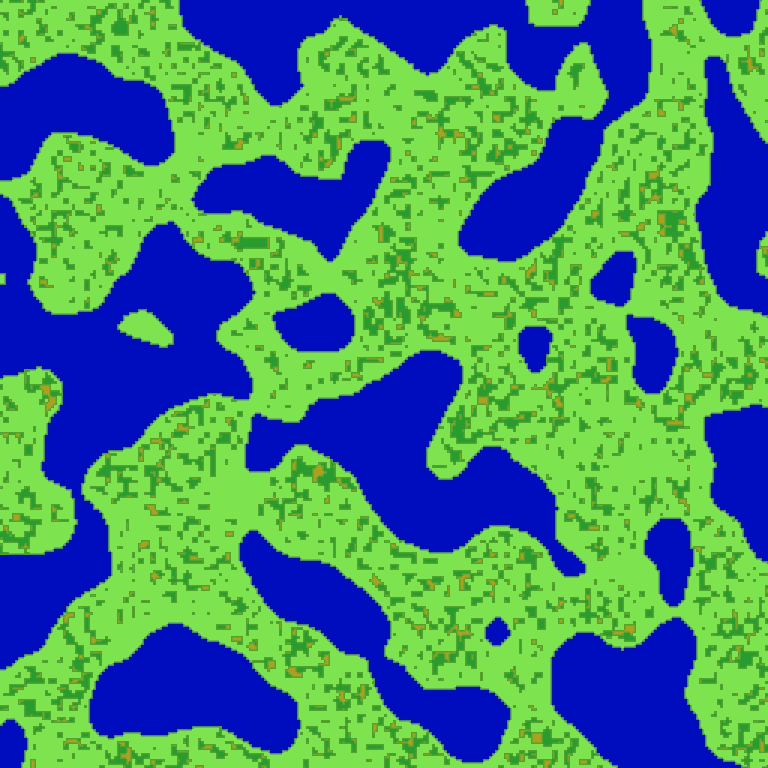
Write a Shadertoy shader that draws this texture.

```glsl
// Blocky terrain map: blue lakes in bright green land speckled with forest and brown earth.

const float CELLS = 256.0;      // map cells across the canvas
const float LINE_WIDTH = 0.5;   // outline width in cells
const float SEA_LEVEL = -0.08;

const int WATER = 0;
const int GRASS = 1;
const int FOREST = 2;
const int EARTH = 3;

const vec3 WATER_COLOR  = vec3(0.00, 0.05, 0.75);
const vec3 GRASS_COLOR  = vec3(0.49, 0.89, 0.31);
const vec3 FOREST_COLOR = vec3(0.16, 0.61, 0.19);
const vec3 EARTH_COLOR  = vec3(0.67, 0.63, 0.13);
const vec3 DEEP_LINE    = vec3(0.02, 0.07, 0.63);
const vec3 SHORE_LINE   = vec3(0.30, 0.53, 0.44);
const vec3 SPECK_LINE   = vec3(0.32, 0.64, 0.18);

// Integer hash of a lattice point, 0 to 1
float hash(vec2 p, uint seed) {
    uvec2 q = uvec2(ivec2(p) + 4096);
    uint h = q.x * 1597334677u ^ q.y * 3812015801u ^ seed * 2654435769u;
    h = (h ^ (h >> 16)) * 2146121005u;
    h = (h ^ (h >> 15)) * 2221713035u;
    h ^= h >> 16;
    return float(h >> 8) / 16777216.0;
}

vec2 fade(vec2 f) {
    return f * f * f * (f * (f * 6.0 - 15.0) + 10.0);
}

float valueNoise(vec2 p, uint seed) {
    vec2 i = floor(p), w = fade(fract(p));
    vec2 e = vec2(1.0, 0.0);
    return mix(mix(hash(i, seed), hash(i + e.xy, seed), w.x),
               mix(hash(i + e.yx, seed), hash(i + e.xx, seed), w.x), w.y);
}

float slope(vec2 i, vec2 offset, uint seed) {
    float angle = 6.28318 * hash(i, seed);
    return dot(vec2(cos(angle), sin(angle)), offset);
}

float gradientNoise(vec2 p, uint seed) {
    vec2 i = floor(p), f = fract(p), w = fade(f);
    vec2 e = vec2(1.0, 0.0);
    return mix(mix(slope(i, f, seed), slope(i + e.xy, f - e.xy, seed), w.x),
               mix(slope(i + e.yx, f - e.yx, seed), slope(i + e.xx, f - e.xx, seed), w.x), w.y);
}

// Height above the water
float elevation(vec2 uv) {
    return 0.6 * gradientNoise(uv * 4.0 + 0.37, 11u)
         + gradientNoise(uv * 8.0 + 0.71, 23u)
         + 0.2 * gradientNoise(uv * 16.0 + 0.13, 37u)
         + 0.012 * gradientNoise(uv * 64.0 + 0.29, 41u) - SEA_LEVEL;
}

// Kind of ground in one map cell
int groundKind(vec2 cell) {
    vec2 uv = (cell + 0.5) / CELLS;
    float height = elevation(uv);
    if (height < 0.0) return WATER;

    // Specks gather in patches and keep clear of the shore
    float patchiness = gradientNoise(uv * 10.0 + 0.43, 53u);
    float shore = 1.0 - smoothstep(0.03, 0.16, height);
    float speck = valueNoise(uv * 115.0, 67u) + 0.32 * patchiness - 0.35 * shore;
    if (speck < 0.62) return GRASS;
    return valueNoise(uv * 125.0, 79u) > 0.65 ? EARTH : FOREST;
}

vec3 groundColor(int kind) {
    if (kind == WATER) return WATER_COLOR;
    if (kind == GRASS) return GRASS_COLOR;
    return kind == FOREST ? FOREST_COLOR : EARTH_COLOR;
}

vec3 lineColor(int kind) {
    if (kind == WATER) return DEEP_LINE;
    return kind == GRASS ? SHORE_LINE : SPECK_LINE;
}

void mainImage(out vec4 fragColor, in vec2 fragCoord) {
    vec2 p = fragCoord / iResolution.y * CELLS;
    vec2 cell = floor(p), local = fract(p) - 0.5;
    float pixel = CELLS / iResolution.y;
    int kind = groundKind(cell);

    // Outline the sides that face lower ground; water is outlined along land
    float line = 0.0;
    vec2 side = vec2(1.0, 0.0);
    for (int n = 0; n < 4; n++) {
        int other = groundKind(cell + side);
        if (other < kind || (kind == WATER && other != WATER)) {
            float edgeDistance = 0.5 - dot(local, side);
            line = max(line, clamp((LINE_WIDTH - edgeDistance) / pixel + 0.5, 0.0, 1.0));
        }
        side = vec2(-side.y, side.x);
    }

    fragColor = vec4(mix(groundColor(kind), lineColor(kind), line), 1.0);
}
```
